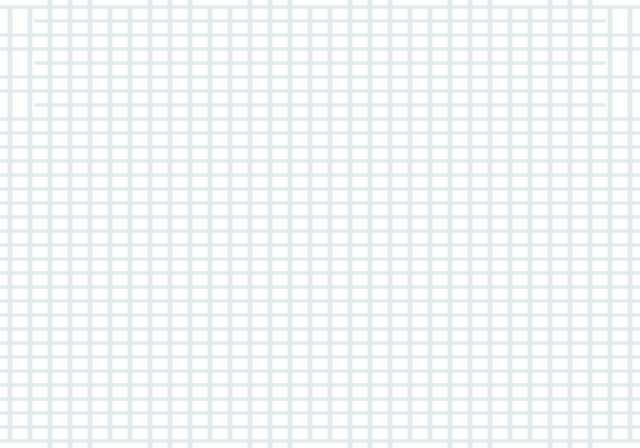
Reproduce this pattern procedurally as a WebGL 1 fragment shader.

```glsl
precision highp float;

uniform vec2 u_resolution;

const vec2 REPEATS = vec2(32.0, 32.0);       // bars across and down
const vec2 BAR_HALF = vec2(0.122, 0.122);    // half width of a bar, in cells
const vec2 CORE_HALF = vec2(0.063, 0.063);   // half width of its tinted core
const float SHORT_INSET = 1.7;               // cells left open beside a short row
const float SHORT_STEP = 3.0;                // every third row is short...
const float SHORT_ZONE = 9.0;                // ...within this many top rows
const float COLUMN_GROUP = 5.0;              // columns come in groups of five
const float CLIPPED_COLUMNS = 2.0;           // of which the first two are clipped
const float CLIP_INSET = 0.5;                // clipped columns end at the outer rows

const vec3 PAPER = vec3(1.0);
const vec3 RIM = vec3(0.90, 0.915, 0.92);
const vec3 CORE = vec3(0.87, 0.93, 0.94);

// Antialiased coverage of a band around zero
float band(float distanceToAxis, float halfWidth, float pixel) {
  return clamp((halfWidth - distanceToAxis) / pixel + 0.5, 0.0, 1.0);
}

// Coverage of the span that leaves the same inset at both ends
float span(float position, float count, float inset, float pixel) {
  float fromEdge = min(position, count - position);
  return clamp((fromEdge - inset) / pixel + 0.5, 0.0, 1.0);
}

// Lays one bar with a grey rim and a tinted core over the colour below
vec3 layBar(vec3 below, float offset, float halfWidth, float coreHalf,
            float pixel, float extent) {
  vec3 bar = mix(RIM, CORE, band(offset, coreHalf, pixel));
  return mix(below, bar, band(offset, halfWidth, pixel) * extent);
}

void main() {
  vec2 grid = gl_FragCoord.xy / u_resolution * REPEATS;
  vec2 pixel = REPEATS / u_resolution;
  vec2 offset = abs(fract(grid) - 0.5);
  float column = floor(grid.x);
  float row = REPEATS.y - 1.0 - floor(grid.y);

  // Clipped columns stop at the first and last rows
  float isClipped = 1.0 - step(CLIPPED_COLUMNS - 0.5, mod(column, COLUMN_GROUP));
  float columnExtent = mix(1.0, span(grid.y, REPEATS.y, CLIP_INSET, pixel.y), isClipped);

  // Short rows leave both sides open
  float isThird = 1.0 - step(0.5, abs(mod(row, SHORT_STEP) - 1.0));
  float isShort = isThird * (1.0 - step(SHORT_ZONE - 0.5, row));
  float rowExtent = mix(1.0, span(grid.x, REPEATS.x, SHORT_INSET, pixel.x), isShort);

  // Rows lie over columns
  vec3 color = layBar(PAPER, offset.x, BAR_HALF.x, CORE_HALF.x, pixel.x, columnExtent);
  color = layBar(color, offset.y, BAR_HALF.y, CORE_HALF.y, pixel.y, rowExtent);

  gl_FragColor = vec4(color, 1.0);
}
```
